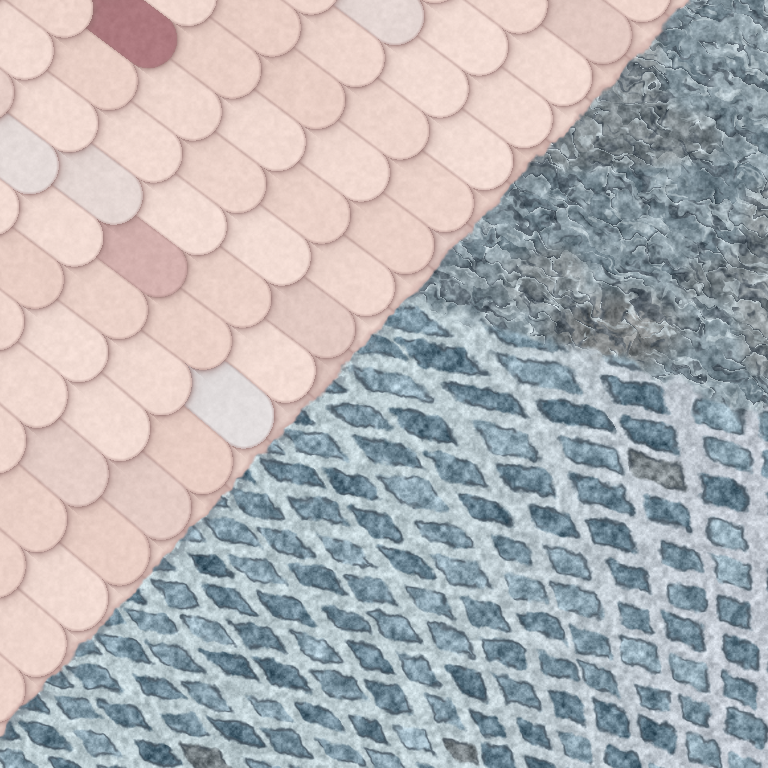
A Shadertoy shader for this texture:

```glsl
const vec2 ROW_STEP = vec2(0.1094, 0.0397);    // shingle row to next row
const vec2 SIDE_STEP = vec2(0.0514, -0.0547);  // shingle to its neighbour
const vec2 TIP_ORIGIN = vec2(0.193, 0.051);
const vec2 AXIS = vec2(0.8, 0.6);
const vec2 ACROSS = vec2(0.6, -0.8);
const float TIP_RADIUS = 0.0378;
const vec3 PINK = vec3(0.935, 0.84, 0.805);
const vec3 MAUVE = vec3(0.68, 0.48, 0.50);
const vec3 PALE = vec3(0.89, 0.87, 0.87);
const vec3 SEAM = vec3(0.63, 0.49, 0.48);
const vec3 GROUT = vec3(0.735, 0.795, 0.815);
const vec3 STONE_DARK = vec3(0.36, 0.46, 0.52);
const vec3 STONE_LIGHT = vec3(0.58, 0.67, 0.72);
const vec3 SLATE = vec3(0.27, 0.31, 0.35);
const vec3 EARTH = vec3(0.52, 0.51, 0.50);
const vec3 FLECK = vec3(0.77, 0.82, 0.84);
const vec2 STONE_SIZE = vec2(0.061, 0.0405);
const vec2 CHIP_DENSITY = vec2(25.0, 48.0);

float hash(vec2 p) {
    vec3 q = fract(p.xyx * vec3(0.1031, 0.1030, 0.0973));
    q += dot(q, q.yzx + 33.33);
    return fract((q.x + q.y) * q.z);
}

vec2 hash2(vec2 p) { return vec2(hash(p), hash(p + 57.3)); }

float noise(vec2 p) {
    vec2 i = floor(p), f = fract(p);
    f = f * f * (3.0 - 2.0 * f);
    return mix(mix(hash(i), hash(i + vec2(1, 0)), f.x),
               mix(hash(i + vec2(0, 1)), hash(i + 1.0), f.x), f.y);
}

float fbm(vec2 p) {
    return 0.5 * noise(p) + 0.3 * noise(p * 2.1 + 7.0) + 0.2 * noise(p * 4.3 + 19.0);
}

float isTile(vec2 id, vec2 target) { return 1.0 - step(0.5, distance(id, target)); }

vec3 shingleColour(vec2 id) {
    float tone = hash(id + 40.0);
    vec3 col = PINK + (tone - 0.5) * vec3(0.04, 0.06, 0.065);
    col = mix(col, vec3(0.86, 0.77, 0.75), 0.5 * step(0.88, hash(id + 91.0)));
    // Accent tiles
    col = mix(col, MAUVE, isTile(id, vec2(0)) + 0.4 * isTile(id, vec2(2, -4)));
    float pale = isTile(id, vec2(4, -6)) + 0.75 * isTile(id, vec2(0, -3))
               + 0.6 * isTile(id, vec2(1, -3)) + 0.5 * isTile(id, vec2(2, 2));
    return mix(col, PALE, pale);
}

vec3 shingles(vec2 p) {
    // Tiles widen slightly towards the bottom
    vec2 q = p - TIP_ORIGIN - vec2(-0.045, 0.08) * max(p.y - 0.48, 0.0);
    float first = floor((inverse(mat2(ROW_STEP, SIDE_STEP)) * q).x) - 1.0;
    float gap = 1.0;
    vec3 col = SEAM;
    // Upper rows cover lower rows
    for (int k = 0; k < 4; k++) {
        float row = first + float(k);
        vec2 d = q - row * ROW_STEP;
        float column = round(dot(d, ACROSS) / dot(SIDE_STEP, ACROSS));
        d -= column * SIDE_STEP;
        vec2 local = vec2(dot(d, AXIS), dot(d, ACROSS));
        float dist = length(vec2(max(local.x, 0.0), local.y)) - TIP_RADIUS;
        if (dist < 0.0) {
            col = shingleColour(vec2(row, column));
            col = mix(col, SEAM, 0.4 * smoothstep(-0.004, 0.0, dist));
            col = mix(col, SEAM, 0.75 * exp(-gap / 0.004));
            col *= 1.0 - 0.05 * exp(-gap / 0.018);
            break;
        }
        gap = min(gap, dist);
    }
    return col + 0.07 * (fbm(p * 150.0) - 0.5);
}

// Set stones in bending rows
vec3 mosaic(vec2 p, float px) {
    vec2 w = p + 0.014 * (vec2(fbm(p * 24.0), fbm(p * 24.0 + 31.0)) - 0.5);
    float lean = 0.72 * (1.0 - smoothstep(0.3, 1.1, w.x));
    vec2 g = vec2(w.x * (1.0 - 0.08 * w.x) - lean * (w.y - 0.75),
                  w.y * (1.0 - 0.2 * w.x) - 0.1 * w.x * w.x + 0.08 * w.x) / STONE_SIZE;
    vec2 id = floor(g), f = fract(g) - 0.5;
    vec2 r = hash2(id);
    f += (r - 0.5) * vec2(0.18, 0.12);
    vec2 box = abs(f) * vec2(0.055, 0.041) - vec2(0.0125, 0.0075) - vec2(0.006, 0.0035) * r.yx;
    float dist = length(max(box, 0.0)) + min(max(box.x, box.y), 0.0) - 0.0045;
    dist += 0.007 * (fbm(p * 85.0) - 0.5);
    float grain = fbm(p * 135.0) - 0.5;
    vec3 stone = mix(STONE_DARK, STONE_LIGHT, hash(id + 12.0));
    stone = mix(stone, EARTH * 0.8, 0.6 * step(0.96, hash(id + 77.0)));
    stone += 0.5 * grain + 0.18 * (noise(p * 60.0 + 5.0) - 0.5);
    float rim = smoothstep(0.004, 0.0, abs(dist + 0.0015));
    stone = mix(stone, SLATE, 0.75 * rim * smoothstep(0.25, 0.6, noise(p * 75.0 + 50.0)));
    vec3 grout = GROUT + vec3(0.02, -0.015, 0.0) * smoothstep(0.5, 1.0, p.x) + 0.38 * grain;
    float aa = max(px, 0.0022);
    return mix(stone, grout, smoothstep(-aa, aa, dist));
}

// Jagged, elongated chips
vec3 rubble(vec2 p) {
    vec2 w = p + 0.04 * (vec2(fbm(p * 32.0), fbm(p * 32.0 + 43.0)) - 0.5);
    vec2 along = vec2(dot(w, vec2(0.88, 0.47)), dot(w, vec2(-0.47, 0.88)));
    vec2 g = along * CHIP_DENSITY, cell = floor(g), nearestId = cell, toSeed = vec2(0);
    float near = 9.0, second = 9.0;
    for (int y = -1; y <= 1; y++) for (int x = -1; x <= 1; x++) {
        vec2 id = cell + vec2(x, y);
        vec2 d = id + hash2(id) - g;
        float len = length(d);
        if (len < near) { second = near; near = len; nearestId = id; toSeed = d; }
        else second = min(second, len);
    }
    float tone = hash(nearestId + 5.0);
    vec3 col = mix(vec3(0.42, 0.49, 0.53), vec3(0.61, 0.67, 0.70), tone);
    float brown = 0.6 * smoothstep(0.5, 0.8, noise(p * 11.0 + 3.0));
    brown = max(brown, smoothstep(0.09, 0.03, length((p - vec2(0.80, 0.43)) * vec2(0.7, 1.2))));
    col = mix(col, EARTH * (0.8 + 0.4 * tone), 0.7 * brown);
    // Broken rims, dark pockets and pale flecks
    float edge = smoothstep(0.25, 0.0, second - near) * smoothstep(0.3, 0.6, noise(p * 50.0));
    col = mix(col, toSeed.y > 0.0 ? FLECK : SLATE, 0.75 * edge);
    float streak = fbm(along * vec2(38.0, 85.0) + 11.0);
    col = mix(col, SLATE, 0.65 * smoothstep(0.4, 0.25, streak));
    col = mix(col, FLECK, 0.6 * smoothstep(0.64, 0.75, streak));
    return col + 0.42 * (fbm(p * 120.0) - 0.5);
}

void mainImage(out vec4 fragColor, in vec2 fragCoord) {
    vec2 p = fragCoord / iResolution.xy;
    p.y = 1.0 - p.y;
    float px = 1.0 / iResolution.y;
    // Two fields of stone
    float rough = 0.39 + 0.35 * (p.x - 0.56) - p.y + 0.07 * (fbm(p * 26.0) - 0.5);
    vec3 stone = mix(mosaic(p, px), rubble(p), smoothstep(-0.01, 0.01, rough));
    // Diagonal seam, worn on both sides
    float seam = (p.x + 0.94 * p.y - 0.897) / 1.372 + 0.016 * (fbm(p * 45.0) - 0.5);
    float speckle = smoothstep(0.4, 0.65, fbm(p * 95.0 + 8.0));
    stone = mix(stone, SLATE + 0.12, 0.5 * speckle * smoothstep(0.025, 0.0, seam));
    vec3 tile = mix(shingles(p), SEAM + 0.08, 0.5 * smoothstep(-0.01, 0.0, seam));
    float aa = max(px, 0.0025);
    fragColor = vec4(clamp(mix(tile, stone, smoothstep(-aa, aa, seam)), 0.0, 1.0), 1.0);
}
```
